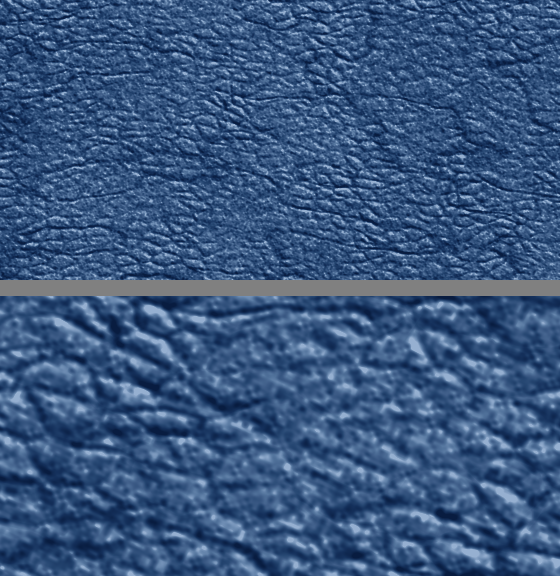
Top, the full canvas; bottom, a detail of the centre.
Write a WebGL 1 fragment shader that draws this texture.

```glsl
precision highp float;
// Blue grained leather: stretched cellular pillows and long wavy wrinkles form
// a height field, lit from the upper right by a finite difference. Fine grain
// and glints are added, and the resulting tone is mapped through a blue ramp.

uniform vec2 u_resolution;

// Ramp colours, dark to light
const vec3 SHADOW = vec3(0.03, 0.11, 0.25);
const vec3 DEEP   = vec3(0.08, 0.19, 0.36);
const vec3 BASE   = vec3(0.15, 0.28, 0.45);
const vec3 MID    = vec3(0.24, 0.36, 0.53);
const vec3 LIGHT  = vec3(0.32, 0.45, 0.61);
const vec3 SHEEN  = vec3(0.44, 0.56, 0.71);
const vec3 GLINT  = vec3(0.59, 0.69, 0.82);

// Sizes are counts per canvas height
const vec2  CELL_FREQ    = vec2(14.0, 27.0);
const vec2  WRINKLE_FREQ = vec2(3.6, 11.0);
const vec2  PORE_FREQ    = vec2(42.0, 62.0);
const vec2  GRAIN_FREQ   = vec2(88.0, 118.0);
const vec2  SPECK_FREQ   = vec2(150.0, 190.0);
const float FOLD_TILT    = 0.13;
const float GRAIN_TILT   = 0.45;

// Strengths
const vec2  LIGHT_STEP    = vec2(0.0035, 0.0072);
const float RELIEF_GAIN   = 1.9;
const float WRINKLE_DEPTH = 0.55;
const float PORE_DEPTH    = 0.32;
const float GRAIN_DEPTH   = 0.27;
const float CREASE_SHADE  = 0.75;
const float WRINKLE_SHADE = 0.7;
const float SPECK_GAIN    = 0.85;
const float GLINT_GAIN    = 0.6;
const float CONTRAST      = 1.15;
const float TONE_BIAS     = 0.32;

float hash(vec2 p) {
  vec3 q = fract(p.xyx * 0.1031);
  q += dot(q, q.yzx + 33.33);
  return fract((q.x + q.y) * q.z);
}

// Smooth value noise in -1..1
float noise(vec2 p) {
  vec2 i = floor(p), f = fract(p);
  f = f * f * (3.0 - 2.0 * f);
  float low = mix(hash(i), hash(i + vec2(1.0, 0.0)), f.x);
  float high = mix(hash(i + vec2(0.0, 1.0)), hash(i + 1.0), f.x);
  return 2.0 * mix(low, high, f.y) - 1.0;
}

// Turns the plane so that features run downward to the right
vec2 tilt(vec2 p, float angle) {
  float c = cos(angle), s = sin(angle);
  return vec2(c * p.x - s * p.y, s * p.x + c * p.y);
}

// Gap between the two nearest cell centres: zero along the borders
float cellGap(vec2 p) {
  vec2 cell = floor(p);
  float nearest = 9.0, second = 9.0;
  for (int y = -1; y <= 1; y++) {
    for (int x = -1; x <= 1; x++) {
      vec2 id = cell + vec2(float(x), float(y));
      vec2 centre = id + vec2(hash(id), hash(id + 71.7));
      float d = distance(p, centre);
      second = min(second, max(nearest, d));
      nearest = min(nearest, d);
    }
  }
  return second - nearest;
}

// Bends the folds at a broad and a small scale
vec2 foldSpace(vec2 p) {
  vec2 q = tilt(p, FOLD_TILT);
  q.y += 0.06 * noise(p * 2.1 + 5.0) + 0.013 * noise(p * 11.0 + 17.0);
  q.x += 0.02 * noise(p * 9.0 + 31.0);
  return q + 0.004 * vec2(noise(p * 34.0 + 3.0), noise(p * 34.0 + 47.0));
}

// x: surface height, y: cell crease, z: long wrinkle
vec3 surface(vec2 p) {
  vec2 q = foldSpace(p);
  vec2 g = tilt(p, GRAIN_TILT);
  float gap = cellGap(q * CELL_FREQ + 40.0);
  float depth = 0.75 + 0.4 * noise(p * 6.0 + 23.0);
  float pillow = smoothstep(-0.1, 0.65, gap) * depth;
  float crease = (1.0 - smoothstep(0.0, 0.32, gap)) * depth;
  float fold = abs(noise(q * WRINKLE_FREQ + 60.0));
  float wrinkle = 1.0 - smoothstep(0.0, 0.17, fold);
  float height = pillow - WRINKLE_DEPTH * wrinkle
    + PORE_DEPTH * noise(g * PORE_FREQ + 80.0)
    + GRAIN_DEPTH * noise(g * GRAIN_FREQ + 130.0);
  return vec3(height, crease, wrinkle);
}

float ramp(float a, float b, float x) {
  return clamp((x - a) / (b - a), 0.0, 1.0);
}

vec3 leatherColour(float tone) {
  vec3 c = mix(SHADOW, DEEP, ramp(-2.6, -1.23, tone));
  c = mix(c, BASE, ramp(-1.23, -0.28, tone));
  c = mix(c, MID, ramp(-0.28, 0.47, tone));
  c = mix(c, LIGHT, ramp(0.47, 1.1, tone));
  c = mix(c, SHEEN, ramp(1.1, 1.75, tone));
  return mix(c, GLINT, ramp(1.75, 2.5, tone));
}

void main() {
  vec2 p = gl_FragCoord.xy / u_resolution.y;
  vec3 here = surface(p);
  float relief = RELIEF_GAIN * (here.x - surface(p + LIGHT_STEP).x);
  float speck = noise(tilt(p, GRAIN_TILT) * SPECK_FREQ + 210.0);
  float glint = smoothstep(0.2, 0.8, speck) * max(relief, 0.0);

  float tone = relief + SPECK_GAIN * speck + GLINT_GAIN * glint
    - CREASE_SHADE * here.y - WRINKLE_SHADE * here.z
    + 0.2 * noise(p * 2.6 + 9.0) + TONE_BIAS;
  gl_FragColor = vec4(leatherColour(tone * CONTRAST), 1.0);
}
```
